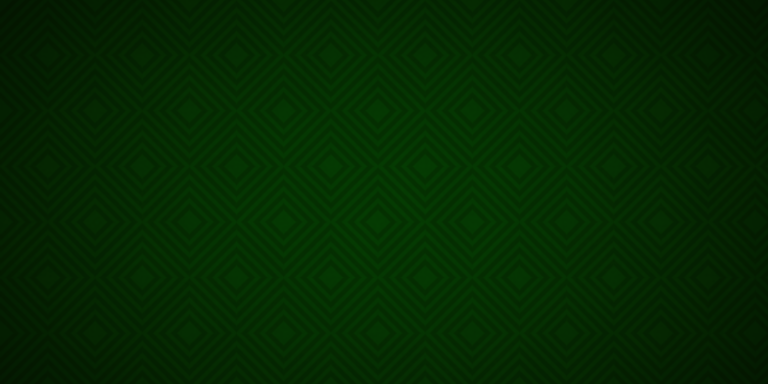
Write a Shadertoy shader that draws this background.

```glsl
const vec2  CELL        = vec2(0.2456, 0.2896);   // diamond pitch, in canvas heights
const vec2  ANCHOR      = vec2(-0.0156, -0.0781); // one diamond centre, from mid canvas
const float RINGS       = 3.0;                    // light rings around each core
const float RING_PITCH  = 0.0312;                 // spacing of the dark lines
const float GROOVE_HALF = 0.0083;                 // half width of a dark line
const float EDGE_SOFT   = 0.0048;
const vec3  LIGHT_GREEN = vec3(0.021, 0.229, 0.008);
const vec3  DARK_GREEN  = vec3(0.019, 0.187, 0.003);
const vec2  GLOW_CENTRE = vec2(0.0, -0.02);
const vec2  GLOW_FALL   = vec2(0.55, 1.12);       // falloff per squared canvas height
const float GRAIN_SCALE = 95.0;
const float GRAIN       = 0.04;
const float MOTTLE_SCALE = 9.0;
const float MOTTLE      = 0.04;

vec2 hashGradient(vec2 cell) {
    vec3 h = fract(cell.xyx * vec3(0.1031, 0.1030, 0.0973));
    h += dot(h, h.yzx + 33.33);
    float angle = 6.2832 * fract((h.x + h.y) * h.z);
    return vec2(cos(angle), sin(angle));
}

float gradientNoise(vec2 p) {
    vec2 i = floor(p), f = fract(p);
    vec2 u = f * f * f * (f * (f * 6.0 - 15.0) + 10.0);
    vec2 e = vec2(1.0, 0.0);
    float a = dot(hashGradient(i), f);
    float b = dot(hashGradient(i + e.xy), f - e.xy);
    float c = dot(hashGradient(i + e.yx), f - e.yx);
    float d = dot(hashGradient(i + e.xx), f - e.xx);
    return mix(mix(a, b, u.x), mix(c, d, u.x), u.y);
}

// Taxicab distance to the nearest point of a rectangular grid
float gridDistance(vec2 p) {
    vec2 offset = abs(fract(p / CELL + 0.5) - 0.5) * CELL;
    return offset.x + offset.y;
}

// Two interleaved grids give the staggered rows of diamonds
float diamondRadius(vec2 p) {
    vec2 q = p - ANCHOR;
    return min(gridDistance(q), gridDistance(q + 0.5 * CELL));
}

// 1 on light rings and core, 0 in the grooves; neighbours share the outer groove
float ringMask(float radius, float pixel) {
    float border = 0.25 * (CELL.x + CELL.y);
    float phase = min((border - radius) / RING_PITCH, RINGS + 0.5);
    float toGroove = abs(fract(phase + 0.5) - 0.5) * RING_PITCH;
    float soft = max(EDGE_SOFT, 0.7 * pixel);
    return smoothstep(GROOVE_HALF - soft, GROOVE_HALF + soft, toGroove);
}

void mainImage(out vec4 fragColor, in vec2 fragCoord) {
    vec2 p = (fragCoord - 0.5 * iResolution.xy) / iResolution.y;

    // Nested diamonds
    float pixel = 1.414 / iResolution.y;
    vec3 color = mix(DARK_GREEN, LIGHT_GREEN, ringMask(diamondRadius(p), pixel));

    // Fine grain and broad mottling
    color *= 1.0 + GRAIN * gradientNoise(p * GRAIN_SCALE)
                 + MOTTLE * gradientNoise(p * MOTTLE_SCALE);

    // Soft central glow, darkening green and blue towards the corners
    vec2 g = p - GLOW_CENTRE;
    float glow = exp(-dot(GLOW_FALL, g * g));
    color *= vec3(mix(1.0, glow, 0.4), glow, glow);

    fragColor = vec4(color, 1.0);
}
```
